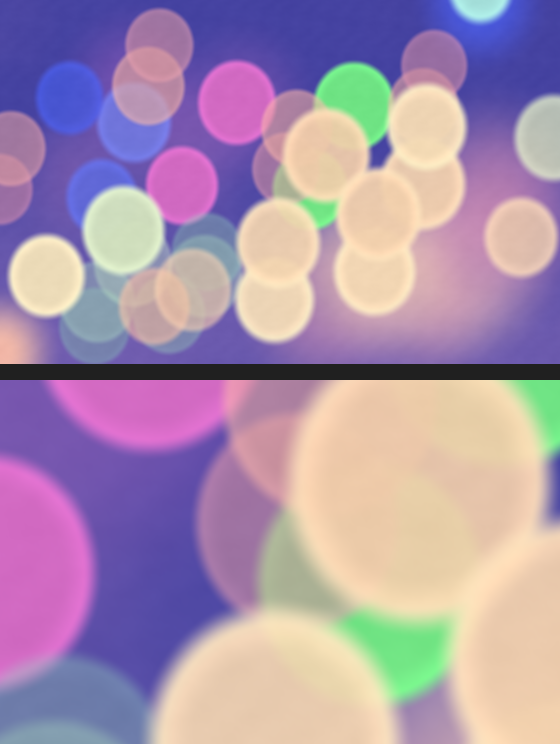
Top: the whole. Bottom: its middle third, enlarged.
Write a Shadertoy shader that draws this background.

```glsl
// Lengths are in canvas heights.
struct Cluster {
    vec2 centre;    // middle of the scattered group
    vec2 reach;     // half extent of the group
    int count;
    float seed;
    float radius;
    float blur;
    float opacity;
    vec3 tintA;
    vec3 tintB;
};

const vec3 INDIGO = vec3(0.27, 0.26, 0.63);
const vec3 VIOLET = vec3(0.45, 0.37, 0.69);
const vec3 MAUVE = vec3(0.71, 0.46, 0.70);
const vec3 ROSE = vec3(0.82, 0.54, 0.66);
const vec3 PEACH = vec3(0.98, 0.73, 0.63);
const vec3 CREAM = vec3(1.00, 0.91, 0.75);
const vec3 APRICOT = vec3(0.98, 0.83, 0.69);
const vec3 MINT = vec3(0.80, 0.92, 0.78);
const vec3 TEAL = vec3(0.47, 0.70, 0.67);
const vec3 GREEN = vec3(0.46, 0.96, 0.53);
const vec3 BLUE = vec3(0.28, 0.36, 0.91);
const vec3 SKY = vec3(0.50, 0.56, 0.96);
const vec3 MAGENTA = vec3(0.90, 0.44, 0.80);
const vec3 CYAN = vec3(0.68, 0.93, 0.88);

const vec2 DISC_STRETCH = vec2(1.03, 0.95);
const vec2 SCATTER_STEP = vec2(0.7549, 0.5698);
const float SIZE_VARIATION = 0.12;
const float RIM_LIGHT = 0.10;
const float GRAIN = 0.012;

// Out-of-focus glows
const Cluster WARM_HAZE = Cluster(vec2(1.10, 0.24), vec2(0.25, 0.08), 4, 0.1, 0.17, 0.11, 0.50, ROSE, APRICOT);
const Cluster SIDE_HAZE = Cluster(vec2(1.42, 0.42), vec2(0.08, 0.08), 2, 0.3, 0.16, 0.14, 0.50, MAUVE, ROSE);
const Cluster PINK_HAZE = Cluster(vec2(0.45, 0.66), vec2(0.30, 0.16), 4, 0.1, 0.12, 0.12, 0.28, MAUVE, MAGENTA);
const Cluster CORNER_GLOW = Cluster(vec2(0.0, 0.03), vec2(0.0), 1, 0.1, 0.11, 0.08, 0.90, PEACH, PEACH);
const Cluster TOP_GLOW = Cluster(vec2(1.32, 1.0), vec2(0.0), 1, 0.1, 0.13, 0.08, 0.75, BLUE, BLUE);

// Coloured discs
const Cluster TOP_LIGHT = Cluster(vec2(1.32, 1.03), vec2(0.0), 1, 0.1, 0.09, 0.016, 0.95, CYAN, CYAN);
const Cluster BLUES = Cluster(vec2(0.26, 0.52), vec2(0.18, 0.24), 3, 0.8, 0.10, 0.012, 0.75, BLUE, SKY);
const Cluster PINKS = Cluster(vec2(0.56, 0.61), vec2(0.10, 0.20), 2, 0.2, 0.105, 0.010, 0.90, MAGENTA, MAGENTA);
const Cluster GREENS = Cluster(vec2(0.90, 0.60), vec2(0.08, 0.20), 2, 0.2, 0.11, 0.010, 0.95, GREEN, GREEN);
const Cluster ROSES = Cluster(vec2(0.77, 0.68), vec2(0.77, 0.20), 8, 0.0, 0.098, 0.008, 0.60, ROSE, PEACH);
const Cluster EDGE_LIGHTS = Cluster(vec2(1.48, 0.54), vec2(0.06, 0.24), 2, 0.1, 0.108, 0.014, 0.80, APRICOT, MINT);
const Cluster TEALS = Cluster(vec2(0.42, 0.20), vec2(0.20, 0.12), 6, 0.1, 0.105, 0.009, 0.42, TEAL, MINT);
const Cluster PEACHES = Cluster(vec2(0.48, 0.19), vec2(0.07, 0.04), 2, 0.1, 0.105, 0.010, 0.58, PEACH, APRICOT);

// Bright discs in front
const Cluster LEFT_LIGHTS = Cluster(vec2(0.24, 0.33), vec2(0.14, 0.11), 2, 0.1, 0.112, 0.013, 0.97, CREAM, MINT);
const Cluster MAIN_LIGHTS = Cluster(vec2(0.97, 0.40), vec2(0.27, 0.28), 7, 0.1, 0.116, 0.014, 0.93, CREAM, APRICOT);

// Lays translucent discs over the colour, spread by a low-discrepancy sequence.
void scatterDiscs(inout vec3 colour, vec2 p, Cluster c) {
    for (int i = 0; i < c.count; i++) {
        float n = float(i);
        vec2 spot = fract(c.seed + n * SCATTER_STEP);
        float variety = fract(c.seed + n * 0.618);
        vec2 centre = c.centre + c.reach * (2.0 * spot - 1.0);
        float radius = c.radius * (1.0 + SIZE_VARIATION * (variety - 0.5));
        float d = length((p - centre) * DISC_STRETCH);
        float cover = 1.0 - smoothstep(radius - c.blur, radius + c.blur, d);
        float rim = smoothstep(radius - 3.0 * c.blur, radius, d);
        vec3 tint = mix(c.tintA, c.tintB, variety) * (1.0 + RIM_LIGHT * (rim - 0.4));
        colour = mix(colour, min(tint, 1.0), cover * c.opacity);
    }
}

// Slow cloudiness from layered sines, about -1 to 1.
float layeredSines(vec2 p) {
    float sum = 0.0, weight = 0.5;
    for (int i = 0; i < 4; i++) {
        sum += weight * sin(p.x + 1.3 * sin(p.y)) * cos(p.y - 0.7 * p.x);
        p = mat2(1.6, 1.2, -1.2, 1.6) * p + 1.7;
        weight *= 0.5;
    }
    return sum;
}

void mainImage(out vec4 fragColor, in vec2 fragCoord) {
    vec2 p = fragCoord / iResolution.y;

    // Night backdrop, paler toward the bottom
    float haze = 0.85 * (1.0 - smoothstep(0.0, 0.85, p.y)) + 0.3 * layeredSines(4.0 * p);
    vec3 colour = mix(INDIGO, VIOLET, clamp(haze, 0.0, 1.0));

    scatterDiscs(colour, p, WARM_HAZE);
    scatterDiscs(colour, p, SIDE_HAZE);
    scatterDiscs(colour, p, PINK_HAZE);
    scatterDiscs(colour, p, CORNER_GLOW);
    scatterDiscs(colour, p, TOP_GLOW);
    scatterDiscs(colour, p, TOP_LIGHT);
    scatterDiscs(colour, p, BLUES);
    scatterDiscs(colour, p, PINKS);
    scatterDiscs(colour, p, GREENS);
    scatterDiscs(colour, p, ROSES);
    scatterDiscs(colour, p, EDGE_LIGHTS);
    scatterDiscs(colour, p, TEALS);
    scatterDiscs(colour, p, PEACHES);
    scatterDiscs(colour, p, LEFT_LIGHTS);
    scatterDiscs(colour, p, MAIN_LIGHTS);

    colour += GRAIN * layeredSines(60.0 * p);
    fragColor = vec4(clamp(colour, 0.0, 1.0), 1.0);
}
```
